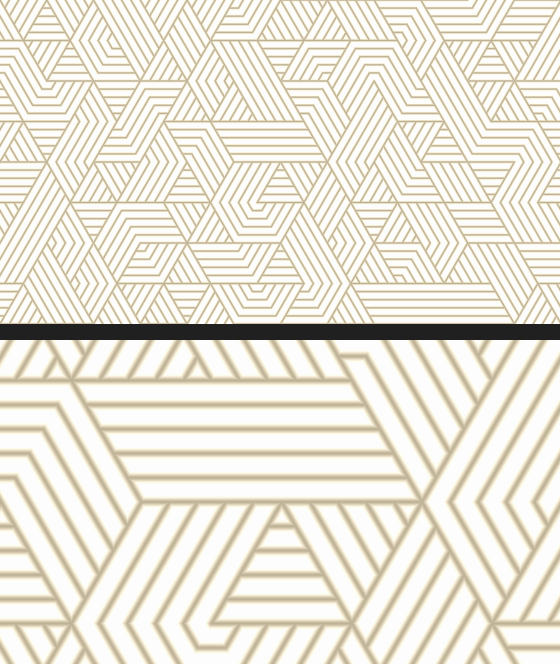
Top: the whole. Bottom: its middle third, enlarged.
A Shadertoy shader for this pattern:

```glsl
// Gold line weave on a triangular lattice: every triangle is filled with stripes
// parallel to one of its sides, picked by a hash. Equal spacing makes the stripes
// join across shared sides into bending bands, chevrons and a few closed rhombi.

const float ROWS = 8.0;               // triangle rows over the canvas height
const float STRIPES = 5.0;            // stripe gaps from a side to its apex
const float SEED = 4.7;
const vec3 PAPER = vec3(0.993, 0.993, 0.992);
const vec3 GOLD = vec3(0.745, 0.695, 0.575);
// Per channel, so that a warm tint bleeds slightly past each line.
const vec3 LINE_WIDTH = vec3(0.20, 0.22, 0.26);   // in stripe spacings
const vec3 SOFTNESS = vec3(0.0027, 0.0030, 0.0039); // in canvas heights
const float TRI_HEIGHT = 0.8660254;   // of a triangle with unit side

float hash(vec3 id) {
    return fract(sin(dot(id, vec3(12.9898, 78.233, 37.719)) + SEED) * 43758.5453);
}

int randomSide(vec3 id) {
    return min(int(3.0 * hash(id)), 2);
}

bool isUpright(vec3 id) {
    return id.x + id.y + id.z > -1.5;
}

vec3 neighbourAcross(vec3 id, int side) {
    vec3 next = id;
    next[side] += isUpright(id) ? -1.0 : 1.0;
    return next;
}

// Index of the side that the stripes of a triangle run along. Inverted triangles
// pass over a side already lined by their neighbour, which keeps the tone even.
int stripeSide(vec3 id) {
    int side = randomSide(id);
    if (!isUpright(id) && randomSide(neighbourAcross(id, side)) == side)
        side = (side + (hash(id + 0.37) < 0.5 ? 1 : 2)) % 3;
    return side;
}

// Distance to the closest line, in stripe spacings.
float weaveDistance(vec2 p) {
    // Three lattice coordinates that sum to zero, one per side direction.
    float row = p.y / TRI_HEIGHT;
    vec3 lattice = vec3(row, p.x - 0.5 * row, -p.x - 0.5 * row);
    vec3 id = floor(lattice);
    vec3 f = lattice - id;
    vec3 sideDist = (isUpright(id) ? f : 1.0 - f) * STRIPES;

    // Stripes of this triangle.
    float across = sideDist[stripeSide(id)];
    float dist = abs(across - round(across));

    // Outer half of the border stripes that belong to the neighbours.
    for (int i = 0; i < 3; i++) {
        if (stripeSide(neighbourAcross(id, i)) == i) dist = min(dist, sideDist[i]);
    }
    return dist;
}

void mainImage(out vec4 fragColor, in vec2 fragCoord) {
    float unitsPerPixel = ROWS * TRI_HEIGHT / iResolution.y;
    float dist = weaveDistance(fragCoord * unitsPerPixel);

    // Soft line profile, never sharper than the pixel grid.
    vec3 blur = max(SOFTNESS, vec3(0.7 / iResolution.y)) * ROWS * STRIPES;
    vec3 halfWidth = 0.5 * LINE_WIDTH;
    vec3 ink = 1.0 - smoothstep(halfWidth - blur, halfWidth + blur, vec3(dist));
    fragColor = vec4(mix(PAPER, GOLD, ink), 1.0);
}
```
